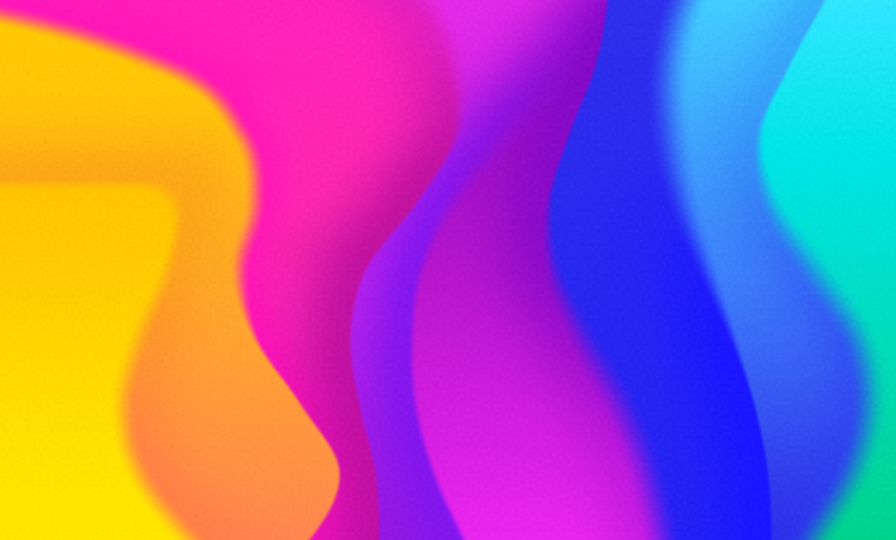
Write a Shadertoy shader that draws this background.

```glsl
// Flowing vertical ribbons, from yellow through pink, violet and blue to cyan.
// Each ribbon is bounded by a smooth spline x(y); panels are painted from left
// to right with varying edge softness, inner shadows and a fine grain.

const float SPANS = 8.0; // spline spans over the canvas height

vec3 rgb(float r, float g, float b) { return vec3(r, g, b) / 255.0; }

// Signed distance (in canvas widths) to a Catmull-Rom edge, positive to the right.
// Knots run from top to bottom, with one extra knot beyond either end.
float edge(vec2 p, float aspect, float knots[11]) {
    float s = clamp(p.y, 0.0, 0.9999) * SPANS;
    int i = int(s);
    float t = s - float(i);
    float k0 = knots[i], k1 = knots[i + 1], k2 = knots[i + 2], k3 = knots[i + 3];
    float c1 = 0.5 * (k2 - k0);
    float c2 = k0 - 2.5 * k1 + 2.0 * k2 - 0.5 * k3;
    float c3 = 0.5 * (k3 - k0) + 1.5 * (k1 - k2);
    float x = k1 + t * (c1 + t * (c2 + t * c3));
    float slope = (c1 + t * (2.0 * c2 + 3.0 * t * c3)) * SPANS * aspect;
    return (p.x - x) * inversesqrt(1.0 + slope * slope);
}

float smoothMax(float a, float b, float k) {
    float h = max(k - abs(a - b), 0.0) / k;
    return max(a, b) + 0.25 * k * h * h;
}

// Lays paint over base on the positive side of an edge.
vec3 cover(vec3 base, vec3 paint, float d, float softness) {
    return mix(base, paint, smoothstep(-softness, softness, d));
}

// Tints a panel close to an edge, fading over the given width.
vec3 shade(vec3 color, vec3 tint, float d, float width, float amount) {
    float q = d / width;
    return mix(color, tint, amount * exp(-q * q));
}

// Vertical gradient with a middle stop.
vec3 ramp(vec3 top, vec3 middle, vec3 bottom, float stop, float y) {
    return y < stop ? mix(top, middle, y / stop)
                    : mix(middle, bottom, (y - stop) / (1.0 - stop));
}

vec2 gradientAt(vec2 cell) {
    float a = 6.2832 * fract(sin(dot(cell, vec2(127.1, 311.7))) * 43758.5);
    return vec2(cos(a), sin(a));
}

float gradientNoise(vec2 p) {
    vec2 i = floor(p), f = p - i, u = f * f * (3.0 - 2.0 * f), e = vec2(1.0, 0.0);
    float low = mix(dot(gradientAt(i), f), dot(gradientAt(i + e), f - e), u.x);
    float high = mix(dot(gradientAt(i + e.yx), f - e.yx),
                     dot(gradientAt(i + 1.0), f - 1.0), u.x);
    return mix(low, high, u.y);
}

void mainImage(out vec4 fragColor, in vec2 fragCoord) {
    vec2 p = fragCoord / iResolution.xy;
    p.y = 1.0 - p.y;
    float aspect = iResolution.x / iResolution.y;
    float y = p.y;

    // Ribbon edges
    float yellowSide = edge(p, aspect, float[11](0.197, 0.198, 0.199, 0.202, 0.201, 0.186, 0.155, 0.137, 0.154, 0.212, 0.30));
    float orangeEdge = edge(p, aspect, float[11](-0.73, -0.09, 0.186, 0.27, 0.285, 0.268, 0.285, 0.336, 0.379, 0.345, 0.26));
    float pinkEdge = edge(p, aspect, float[11](0.40, 0.475, 0.508, 0.509, 0.465, 0.408, 0.391, 0.401, 0.419, 0.423, 0.419));
    float violetEdge = edge(p, aspect, float[11](0.742, 0.69, 0.632, 0.564, 0.505, 0.47, 0.46, 0.464, 0.484, 0.518, 0.56));
    float magentaEdge = edge(p, aspect, float[11](0.68, 0.678, 0.664, 0.635, 0.613, 0.618, 0.65, 0.691, 0.72, 0.738, 0.751));
    float blueEdge = edge(p, aspect, float[11](0.81, 0.766, 0.747, 0.749, 0.763, 0.789, 0.818, 0.842, 0.857, 0.861, 0.859));
    float skyEdge = edge(p, aspect, float[11](0.96, 0.921, 0.88, 0.848, 0.861, 0.909, 0.957, 0.97, 0.952, 0.908, 0.86));
    float yellowEdge = smoothMax(yellowSide, (0.342 - y) / aspect, 0.05);

    // Yellow core and the orange band around it
    vec3 yellow = mix(rgb(255.0, 196.0, 2.0), rgb(255.0, 230.0, 0.0), smoothstep(0.3, 1.0, y));
    vec3 orange = ramp(rgb(255.0, 202.0, 2.0), rgb(255.0, 172.0, 38.0), rgb(255.0, 134.0, 80.0), 0.5, y);
    orange = mix(orange, rgb(255.0, 200.0, 4.0), 0.7 * (1.0 - smoothstep(0.15, 0.4, y)));
    orange = shade(orange, mix(rgb(250.0, 160.0, 22.0), rgb(255.0, 122.0, 70.0), smoothstep(0.4, 0.9, y)), yellowEdge, 0.055, 0.75);
    vec3 color = cover(yellow, orange, yellowEdge, mix(0.009, 0.016, smoothstep(0.4, 0.7, y)));

    // Pink, with a deep shadow under the violet ribbon
    vec3 pink = ramp(rgb(255.0, 34.0, 186.0), rgb(255.0, 42.0, 174.0), rgb(244.0, 24.0, 196.0), 0.45, y);
    pink = shade(pink, rgb(255.0, 14.0, 184.0), orangeEdge, 0.035, 0.7);
    pink = shade(pink, mix(rgb(200.0, 28.0, 190.0), rgb(182.0, 14.0, 158.0), smoothstep(0.0, 0.35, y)), pinkEdge, 0.06, mix(0.55, 0.85, smoothstep(0.0, 0.3, y)));
    color = cover(color, pink, orangeEdge, mix(0.014, 0.003, smoothstep(0.45, 0.68, y)));

    // Violet ribbon, darkening towards its right side
    vec3 violet = ramp(rgb(228.0, 42.0, 232.0), rgb(206.0, 38.0, 234.0), rgb(150.0, 24.0, 222.0), 0.5, y);
    vec3 violetShadow = mix(rgb(140.0, 12.0, 205.0), rgb(128.0, 22.0, 238.0), smoothstep(0.0, 0.4, y));
    violet = shade(violet, violetShadow, violetEdge, 0.06, 0.95);
    color = cover(color, violet, pinkEdge, mix(0.022, 0.003, smoothstep(0.0, 0.35, y)));

    // Magenta panel
    vec3 magenta = ramp(rgb(138.0, 8.0, 190.0), rgb(182.0, 22.0, 204.0), rgb(234.0, 38.0, 240.0), 0.5, y);
    magenta = shade(magenta, rgb(126.0, 8.0, 200.0), magentaEdge, 0.06, mix(0.75, 0.35, smoothstep(0.4, 0.9, y)));
    color = cover(color, magenta, violetEdge, mix(0.026, 0.005, smoothstep(0.1, 0.6, y)));

    // Blue panel
    vec3 blue = mix(rgb(46.0, 46.0, 236.0), rgb(36.0, 34.0, 242.0), y);
    blue = shade(blue, rgb(26.0, 22.0, 255.0), blueEdge, 0.07, smoothstep(0.2, 0.7, y));
    color = cover(color, blue, magentaEdge, mix(0.003, 0.024, smoothstep(0.25, 0.8, y)));

    // Sky panel, sinking into blue
    vec3 sky = ramp(rgb(66.0, 206.0, 255.0), rgb(62.0, 126.0, 250.0), rgb(46.0, 40.0, 232.0), 0.52, y);
    sky = shade(sky, mix(rgb(48.0, 150.0, 246.0), rgb(44.0, 62.0, 238.0), smoothstep(0.1, 0.7, y)), skyEdge, 0.05, 0.6);
    color = cover(color, sky, blueEdge, mix(0.026, 0.003, smoothstep(0.2, 0.75, y)));

    // Cyan panel, turning green
    vec3 cyan = ramp(rgb(50.0, 230.0, 255.0), rgb(0.0, 228.0, 232.0), rgb(0.0, 210.0, 140.0), 0.28, y);
    color = cover(color, cyan, skyEdge, mix(0.003, 0.022, smoothstep(0.15, 0.55, y)));

    // Fine grain
    color += 0.02 * gradientNoise(p * vec2(aspect, 1.0) * 157.0 + 0.37);
    fragColor = vec4(clamp(color, 0.0, 1.0), 1.0);
}
```
